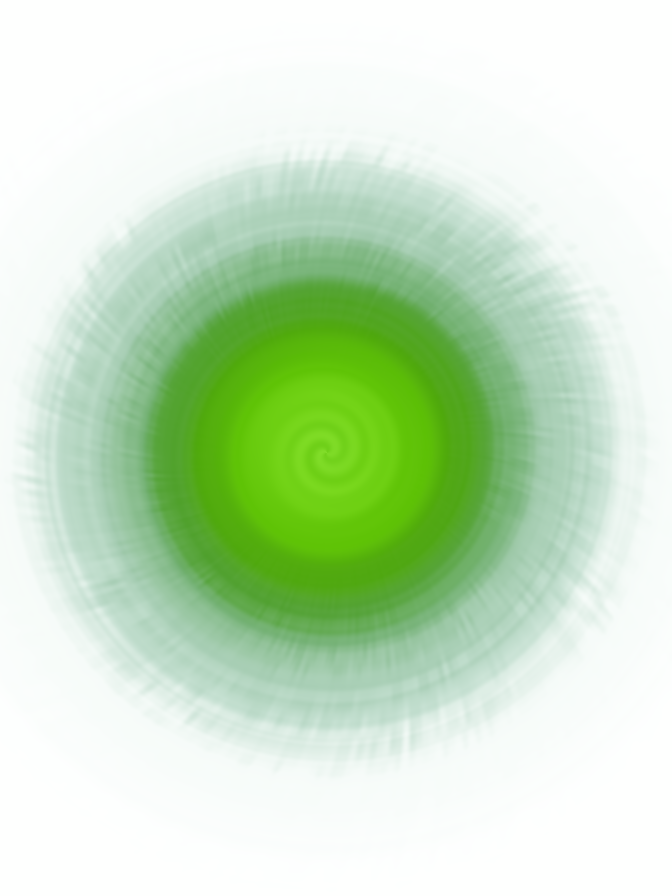
This background is drawn by a Shadertoy shader. Its source:

```glsl
// A soft green whirl on white: a radial colour ramp whose radius is warped
// by a one-armed spiral, by noise drawn out along that spiral, and by fine
// radial ripples. All lengths are fractions of the canvas height.

const float TAU = 6.2831853;
const float PITCH = 0.0488; // radius gained by the spiral in one turn

float hash(vec2 p) {
    vec3 q = fract(vec3(p.xyx) * 0.1031);
    q += dot(q, q.yzx + 33.33);
    return fract((q.x + q.y) * q.z);
}

// Value noise in -1..1 that repeats along x, so it closes around the circle
float ringNoise(vec2 p, float period) {
    vec2 cell = floor(p), f = fract(p);
    f = f * f * (3.0 - 2.0 * f);
    float x0 = mod(cell.x, period), x1 = mod(cell.x + 1.0, period);
    float low = mix(hash(vec2(x0, cell.y)), hash(vec2(x1, cell.y)), f.x);
    float high = mix(hash(vec2(x0, cell.y + 1.0)), hash(vec2(x1, cell.y + 1.0)), f.x);
    return 2.0 * mix(low, high, f.y) - 1.0;
}

// Colour from the core outwards
vec3 whirlColor(float r) {
    vec3 c = mix(vec3(0.47, 0.84, 0.13), vec3(0.44, 0.82, 0.08), smoothstep(0.0, 0.065, r));
    c = mix(c, vec3(0.38, 0.77, 0.03), smoothstep(0.065, 0.095, r));
    c = mix(c, vec3(0.31, 0.66, 0.05), smoothstep(0.095, 0.145, r));
    c = mix(c, vec3(0.33, 0.64, 0.20), smoothstep(0.135, 0.182, r));
    c = mix(c, vec3(0.46, 0.70, 0.46), smoothstep(0.175, 0.210, r));
    c = mix(c, vec3(0.66, 0.81, 0.71), smoothstep(0.200, 0.255, r));
    c = mix(c, vec3(0.76, 0.87, 0.81), smoothstep(0.250, 0.310, r));
    c = mix(c, vec3(0.965, 0.985, 0.975), smoothstep(0.295, 0.365, r));
    return mix(c, vec3(0.996, 1.0, 0.998), smoothstep(0.350, 0.500, r));
}

void mainImage(out vec4 fragColor, in vec2 fragCoord) {
    vec2 p = (fragCoord - 0.5 * iResolution.xy) / iResolution.y - vec2(-0.0104, -0.0052);
    float r = length(p);
    float turn = atan(p.y, p.x) / TAU;
    float coil = r / PITCH - turn;

    // Bands drawn out along the spiral, coarse and fine
    float bands = ringNoise(vec2(-coil * 3.0, r * 45.0), 3.0)
                + 0.6 * ringNoise(vec2(-coil * 8.0, r * 70.0 + 40.0), 8.0);

    // Short ripples across the bands, in broken patches
    float patches = 0.5 + 0.5 * ringNoise(vec2(turn * 24.0, r * 30.0), 24.0);
    float ripple = ringNoise(vec2((turn + 0.15 * r) * 280.0, r * 36.0), 280.0);
    ripple *= patches * smoothstep(0.06, 0.30, r);

    // Bend the radius so that colour edges follow the spiral
    float outer = smoothstep(0.20, 0.30, r);
    float bent = r + 0.0056 * sin(TAU * (coil + 0.37))
               + mix(0.004, 0.010, outer) * bands
               + mix(0.006, 0.016, outer) * ripple;
    vec3 color = whirlColor(max(bent, 0.0));

    // Twin light arms in the core and faint grain along the whirl
    float arms = sin(2.0 * TAU * coil) * (1.0 - smoothstep(0.015, 0.085, r));
    float grain = (0.014 * bands + 0.030 * ripple) * (1.0 - smoothstep(0.27, 0.36, r));
    color += vec3(0.8, 0.6, 0.7) * (0.035 * arms + grain);

    fragColor = vec4(clamp(color, 0.0, 1.0), 1.0);
}
```
